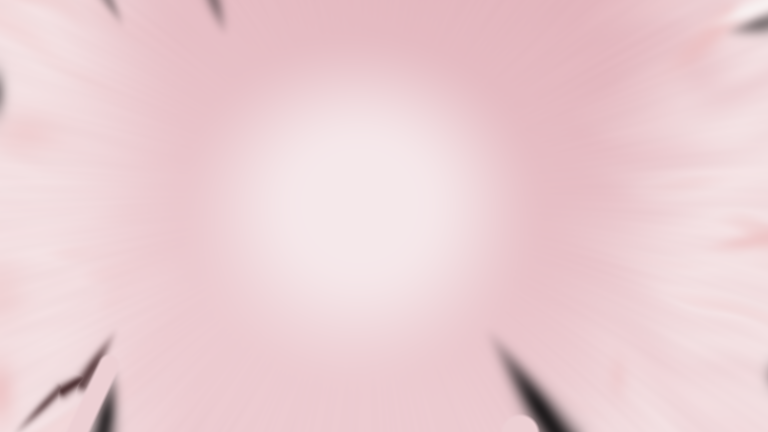
A Shadertoy shader for this background:

```glsl
vec2 gradientAt(vec2 cell) {
    float h = fract(sin(dot(cell, vec2(127.1, 311.7))) * 43758.5);
    return vec2(cos(6.2832 * h), sin(6.2832 * h));
}

float gradientNoise(vec2 p) {
    vec2 i = floor(p), f = fract(p);
    vec2 u = f * f * f * (f * (f * 6.0 - 15.0) + 10.0);
    vec2 e = vec2(0.0, 1.0);
    float low = mix(dot(gradientAt(i), f), dot(gradientAt(i + e.yx), f - e.yx), u.x);
    float high = mix(dot(gradientAt(i + e), f - e), dot(gradientAt(i + e.yy), f - e.yy), u.x);
    return mix(low, high, u.y);
}

float segmentDistance(vec2 p, vec2 a, vec2 b) {
    vec2 ab = b - a;
    return length(p - a - ab * clamp(dot(p - a, ab) / dot(ab, ab), 0.0, 1.0));
}

// Feathered stroke that fades in from a and is strongest at b
float stroke(vec2 p, vec2 a, vec2 b, float widthA, float widthB) {
    vec2 ab = b - a;
    float h = clamp(dot(p - a, ab) / dot(ab, ab), 0.0, 1.0);
    float d = length(p - a - ab * h) / mix(widthA, widthB, h);
    return exp(-3.0 * d * d) * smoothstep(0.0, 0.75, h);
}

float softSpot(vec2 p, vec2 center, vec2 radius) {
    vec2 d = (p - center) / radius;
    return exp(-3.0 * dot(d, d));
}

void mainImage(out vec4 fragColor, in vec2 fragCoord) {
    vec2 p = fragCoord / iResolution.y;
    p.x += 0.5 * (16.0 / 9.0 - iResolution.x / iResolution.y);
    vec2 fromGlow = p - vec2(0.833, 0.53);
    float radius = length(fromGlow);
    vec2 dir = fromGlow / max(radius, 0.001);

    vec3 rose = vec3(0.89, 0.715, 0.745);
    vec3 blush = vec3(0.927, 0.797, 0.818);
    vec3 petal = vec3(0.955, 0.885, 0.892);
    vec3 coral = vec3(0.925, 0.74, 0.745);
    vec3 ink = vec3(0.09, 0.08, 0.085);

    // Rose wash, deepest at the upper right
    float wash = 0.12 + 0.95 * (1.0 - p.y) - 0.45 * (p.x - 0.97);
    vec3 col = mix(rose, blush, clamp(wash, 0.0, 1.0));

    // Pale sides broken by curling radial petals
    float curl = gradientNoise(p * 4.0);
    float broad = gradientNoise(dir * 5.0 + radius * vec2(1.3, 2.1) + 0.5 * curl);
    float fine = gradientNoise(dir * 14.0 + radius * vec2(2.5, -1.7) + curl);
    float hair = gradientNoise(dir * 45.0 + radius * 3.0);
    float left = 1.0 - smoothstep(0.06, 0.46, p.x + 0.06 * broad);
    float right = smoothstep(1.24, 1.68, p.x + 0.25 * (0.45 - p.y) + 0.1 * broad);
    float sides = max(left, right);
    col = mix(col, petal, sides * clamp(0.95 + 0.4 * broad + 0.3 * fine, 0.0, 1.0));
    col = mix(col, coral, 0.35 * sides * smoothstep(0.08, 0.5, broad + 0.5 * fine));
    col += 0.012 * hair * smoothstep(0.3, 0.7, radius);

    // Coral tints near the rim
    float tint = 0.7 * stroke(p, vec2(1.50, 0.79), vec2(1.69, 0.96), 0.05, 0.05);
    tint = max(tint, 0.65 * stroke(p, vec2(1.61, 0.42), vec2(1.79, 0.45), 0.02, 0.045));
    tint = max(tint, 0.35 * softSpot(p, vec2(1.43, 0.13), vec2(0.04, 0.08)));
    tint = max(tint, 0.4 * softSpot(p, vec2(0.06, 0.69), vec2(0.14, 0.09)));
    tint = max(tint, 0.35 * softSpot(p, vec2(0.0, 0.32), vec2(0.10, 0.12)));
    tint = max(tint, 0.7 * softSpot(p, vec2(0.0, 0.09), vec2(0.06, 0.12)));
    col = mix(col, coral, tint);

    // Central glow, stretched a little downward
    vec2 spread = vec2(1.0, fromGlow.y < 0.0 ? 0.98 : 1.08);
    float glow = 1.0 - smoothstep(0.13, 0.44, length(fromGlow * spread));
    col = mix(col, vec3(0.962, 0.908, 0.917), glow);

    // Faint smudges along the canvas edge
    float smudge = 0.4 * stroke(p, vec2(0.525, 0.91), vec2(0.485, 1.03), 0.02, 0.035);
    smudge = max(smudge, 0.35 * stroke(p, vec2(0.29, 0.93), vec2(0.235, 1.03), 0.015, 0.03));
    smudge = max(smudge, 0.45 * softSpot(p, vec2(-0.008, 0.785), vec2(0.035, 0.085)));
    smudge = max(smudge, 0.5 * stroke(p, vec2(1.67, 0.92), vec2(1.80, 0.955), 0.02, 0.05));
    smudge = max(smudge, 0.3 * softSpot(p, vec2(1.795, 0.13), vec2(0.04, 0.06)));
    col = mix(col, ink, smudge);
    col = mix(col, vec3(0.97, 0.94, 0.94), stroke(p, vec2(1.62, 0.93), vec2(1.78, 0.995), 0.02, 0.04));

    // Curling maroon branch at the lower left
    float branch = 0.75 * stroke(p, vec2(0.275, 0.245), vec2(0.19, 0.112), 0.014, 0.03);
    branch = max(branch, 0.85 * stroke(p, vec2(0.25, 0.16), vec2(0.145, 0.095), 0.012, 0.026));
    branch = max(branch, 0.65 * stroke(p, vec2(0.02, -0.02), vec2(0.14, 0.1), 0.015, 0.02));
    col = mix(col, vec3(0.22, 0.10, 0.11), branch);

    // Dark spikes rising from the bottom
    float spike = 0.85 * stroke(p, vec2(0.27, 0.16), vec2(0.235, -0.02), 0.02, 0.05);
    spike = max(spike, 0.95 * stroke(p, vec2(1.12, 0.25), vec2(1.30, -0.02), 0.022, 0.068));
    col = mix(col, ink, spike);

    // Pale rounded petals with crisp rims beside the spikes
    float sliver = segmentDistance(p, vec2(0.253, 0.155), vec2(0.175, -0.01)) - 0.026;
    float bump = length(p - vec2(1.204, -0.004)) - 0.046;
    float rim = 1.0 - smoothstep(-0.008, 0.002, min(sliver, bump));
    col = mix(col, vec3(0.928, 0.815, 0.833), rim);

    fragColor = vec4(col, 1.0);
}
```
